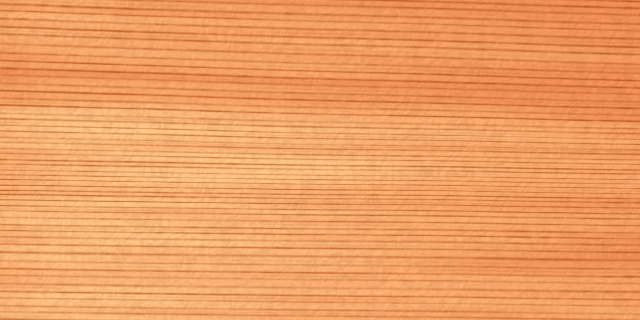
Reproduce this texture procedurally as a Shadertoy shader.

```glsl
#define RINGS 40.0
#define CROWDING 3.8
#define LINE_WIDTH 0.14
#define LINE_DEPTH 0.92
#define FLECK_DEPTH 0.075
#define PALE_WOOD vec3(0.99, 0.77, 0.53)
#define WARM_WOOD vec3(0.973, 0.672, 0.437)
#define RED_WOOD vec3(0.935, 0.56, 0.34)
#define LINE_TINT vec3(0.86, 0.735, 0.60)

float hash(vec2 p) {
    return fract(sin(dot(p, vec2(127.1, 311.7))) * 43758.5453);
}

float noise(vec2 p) {
    vec2 cell = floor(p);
    vec2 f = fract(p);
    f = f * f * (3.0 - 2.0 * f);
    float low = mix(hash(cell), hash(cell + vec2(1.0, 0.0)), f.x);
    float high = mix(hash(cell + vec2(0.0, 1.0)), hash(cell + vec2(1.0, 1.0)), f.x);
    return mix(low, high, f.y);
}

float bell(float x, float width) {
    x /= width;
    return exp(-x * x);
}

// Height across the grain, which sinks slightly to the right
float grainHeight(vec2 p) {
    float slope = mix(0.012, 0.031, smoothstep(0.35, 0.8, p.y));
    float wobble = noise(p * vec2(2.2, 3.0)) + 0.2 * noise(p * vec2(9.0, 12.0));
    return p.y + slope * p.x + 0.004 * wobble;
}

// Ring count from the bottom edge, densest around the middle
float ringPhase(float g) {
    return RINGS * g + CROWDING * tanh(6.0 * (g - 0.45))
         + 0.7 * noise(vec2(g * 11.0, 4.0)) + 20.0;
}

// Broad shading: 0 is pale, 1 is red
float woodTone(vec2 p, float g) {
    float across = 0.5 * p.x;
    float tone = 0.33 + 0.34 * across * across;
    tone += 0.32 * bell(g - 0.755, 0.09);
    tone += 0.20 * smoothstep(0.70, 1.0, g);
    tone -= 0.26 * bell(g - 0.61, 0.06) * (1.0 - 0.6 * across);
    tone -= 0.16 * bell(p.x - 0.65, 0.6) * bell(p.y - 0.4, 0.25);
    tone += 0.12 * bell(p.x, 0.12);
    tone += 0.24 * (noise(vec2(p.x * 1.1, g * 10.0)) - 0.5);
    tone += 0.24 * (noise(vec2(p.x * 2.0 + 9.0, g * 40.0)) - 0.5);
    return clamp(tone, 0.0, 1.0);
}

// Thin dark latewood line, a faint fade above it and now and then a hairline
float ringLine(float phase, float x) {
    float id = floor(phase);
    float offset = fract(phase) - 0.5 - 0.24 * (hash(vec2(id, 2.0)) - 0.5);
    float blur = 0.25 * fwidth(phase);
    float width = LINE_WIDTH * mix(0.8, 1.2, hash(vec2(id, 5.0)));
    float softWidth = sqrt(width * width + blur * blur);
    float line = bell(offset, softWidth) * width / softWidth;
    float fade = smoothstep(-0.1, 0.02, offset) * (1.0 - smoothstep(0.0, 0.36, offset));
    float strength = mix(0.65, 1.25, hash(vec2(id, 8.0)));
    strength *= mix(0.7, 1.25, noise(vec2(x * 3.0, id * 7.0)));
    strength *= mix(0.75, 1.25, noise(vec2(x * 30.0, id * 5.0)));
    float hairline = bell(fract(phase + 0.5) - 0.5, 0.12)
                   * smoothstep(0.5, 0.9, noise(vec2(x * 2.0, floor(phase + 0.5) * 3.0)));
    return strength * (line + 0.18 * fade) + 0.3 * hairline;
}

// Irregular slanted flecks, bent by noise, with fine fibres and pores
float flecks(vec2 p) {
    vec2 bend = vec2(noise(p * 23.0), noise(p * 31.0 + 7.0)) - 0.5;
    vec2 q = p + 0.03 * bend;
    vec2 slanted = vec2(q.x - 0.8 * q.y, q.y + 0.35 * q.x);
    float patchy = mix(0.4, 1.5, noise(p * vec2(14.0, 26.0)));
    float fleck = smoothstep(0.25, 0.75, noise(slanted * vec2(105.0, 62.0))) - 0.5;
    float fibre = noise(p * vec2(60.0, 210.0)) - 0.5;
    float pore = noise(p * vec2(210.0, 230.0) + 31.0) - 0.5;
    return 0.55 * patchy * fleck + 0.6 * fibre + 0.7 * pore;
}

void mainImage(out vec4 fragColor, in vec2 fragCoord) {
    vec2 p = fragCoord / iResolution.y;
    float g = grainHeight(p);

    // Base wood
    float tone = woodTone(p, g);
    vec3 color = mix(PALE_WOOD, WARM_WOOD, smoothstep(0.0, 0.5, tone));
    color = mix(color, RED_WOOD, smoothstep(0.4, 0.95, tone));

    // Growth rings
    float line = clamp(LINE_DEPTH * ringLine(ringPhase(g), p.x), 0.0, 1.3);
    color *= mix(vec3(1.0), LINE_TINT, line);

    // Surface texture
    color *= 1.0 + FLECK_DEPTH * flecks(p) * vec3(0.7, 1.0, 1.3);
    fragColor = vec4(clamp(color, 0.0, 1.0), 1.0);
}
```
